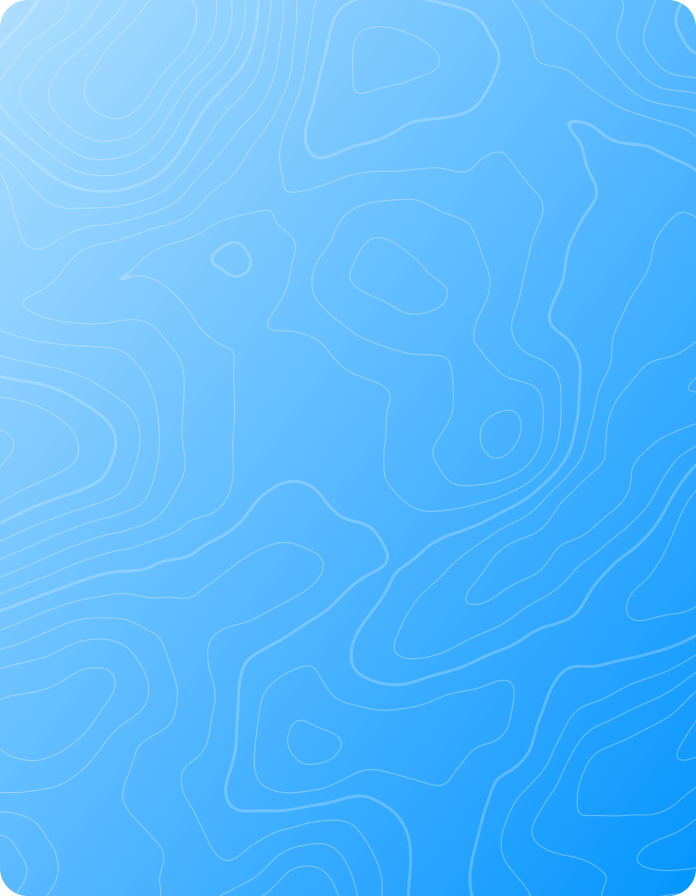
Write a Shadertoy shader that draws this background.

```glsl
vec2 randomGradient(vec2 cell) {
    vec3 q = fract(cell.xyx * vec3(0.1031, 0.1030, 0.0973));
    q += dot(q, q.yzx + 33.33);
    float angle = 6.28318 * fract((q.x + q.y) * q.z);
    return vec2(cos(angle), sin(angle));
}

float gradientNoise(vec2 p) {
    vec2 i = floor(p), f = fract(p);
    vec2 u = f * f * f * (f * (f * 6.0 - 15.0) + 10.0);
    vec2 e = vec2(0.0, 1.0);
    float a = dot(randomGradient(i), f);
    float b = dot(randomGradient(i + e.yx), f - e.yx);
    float c = dot(randomGradient(i + e.xy), f - e.xy);
    float d = dot(randomGradient(i + e.yy), f - e.yy);
    return mix(mix(a, b, u.x), mix(c, d, u.x), u.y);
}

// Terrain height, counted in contour intervals
float terrain(vec2 p) {
    // Ridges run from lower left to upper right
    vec2 q = mat2(0.766, -0.643, 0.643, 0.766) * p;
    vec2 warp = vec2(gradientNoise(q * 3.0 + 11.0), gradientNoise(q * 3.0 + 47.0));
    q += 0.07 * warp;
    float hills = 11.0 * gradientNoise(q * vec2(1.9, 3.0) + vec2(5.3, 8.1));
    float knolls = 2.2 * gradientNoise(q * vec2(4.5, 6.0) + 23.0);
    float wiggles = 0.35 * gradientNoise(q * 13.0 + 71.0);
    return hills + knolls + wiggles + 5.0 * q.y;
}

float roundedBox(vec2 p, vec2 halfSize, float radius) {
    vec2 d = abs(p) - halfSize + radius;
    return length(max(d, 0.0)) + min(max(d.x, d.y), 0.0) - radius;
}

void mainImage(out vec4 fragColor, in vec2 fragCoord) {
    float pixel = 1.0 / iResolution.x;
    vec2 p = fragCoord * pixel;
    vec2 uv = fragCoord / iResolution.xy;

    // Diagonal sky gradient
    float t = 0.5 * (uv.x + 1.0 - uv.y);
    vec3 color = mix(vec3(0.68, 0.87, 1.0), vec3(0.02, 0.585, 1.0), t);

    // Distance to the nearest contour, from height and slope
    float h = terrain(p);
    vec2 e = vec2(0.001, 0.0);
    vec2 slope = vec2(terrain(p + e.xy) - terrain(p - e.xy),
                      terrain(p + e.yx) - terrain(p - e.yx)) / (2.0 * e.x);
    float level = floor(h + 0.5);
    float dist = abs(h - level) / max(length(slope), 4.0);

    // Every fifth contour is heavier
    bool major = mod(level, 5.0) < 0.5;
    float halfWidth = major ? 0.0021 : 0.0008;
    float line = clamp((halfWidth - dist) / pixel + 0.5, 0.0, 1.0);
    line = min(line, 2.0 * halfWidth / pixel);
    color = mix(color, vec3(0.9, 0.96, 1.0), line * (major ? 0.27 : 0.36));

    // Rounded card on white
    vec2 halfSize = 0.5 * iResolution.xy * pixel;
    float edge = roundedBox(p - halfSize, halfSize, 0.04);
    color = mix(color, vec3(1.0), clamp(edge / pixel + 0.5, 0.0, 1.0));
    fragColor = vec4(color, 1.0);
}
```
